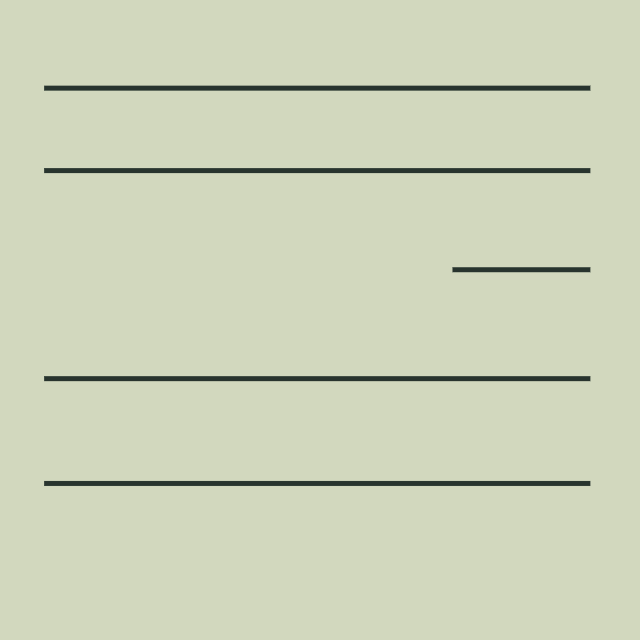
A three.js fragment shader for this background:

```glsl
// Draws four long dark rules and one short rule on a pale sage ground.
varying vec2 vUv;

// Signed distance to an axis-aligned box
float boxDistance(vec2 p, vec2 center, vec2 halfSize) {
  vec2 d = abs(p - center) - halfSize;
  return length(max(d, 0.0)) + min(max(d.x, d.y), 0.0);
}

// Coverage of a horizontal rule from left to right at a given height
float rule(vec2 p, float left, float right, float height) {
  vec2 center = vec2(0.5 * (left + right), height);
  vec2 halfSize = vec2(0.5 * (right - left), 0.0039);
  return 1.0 - smoothstep(-0.001, 0.001, boxDistance(p, center, halfSize));
}

void main() {
  vec3 sage = vec3(0.825, 0.848, 0.745);
  vec3 darkGreen = vec3(0.155, 0.205, 0.18);

  // Long rules share both margins
  vec4 heights = vec4(0.8623, 0.7334, 0.4083, 0.2446);
  float ink = 0.0;
  for (int i = 0; i < 4; i++) {
    ink = max(ink, rule(vUv, 0.069, 0.9225, heights[i]));
  }

  // Short rule ends at the right margin
  ink = max(ink, rule(vUv, 0.707, 0.9225, 0.5785));

  gl_FragColor = vec4(mix(sage, darkGreen, ink), 1.0);
}
```
